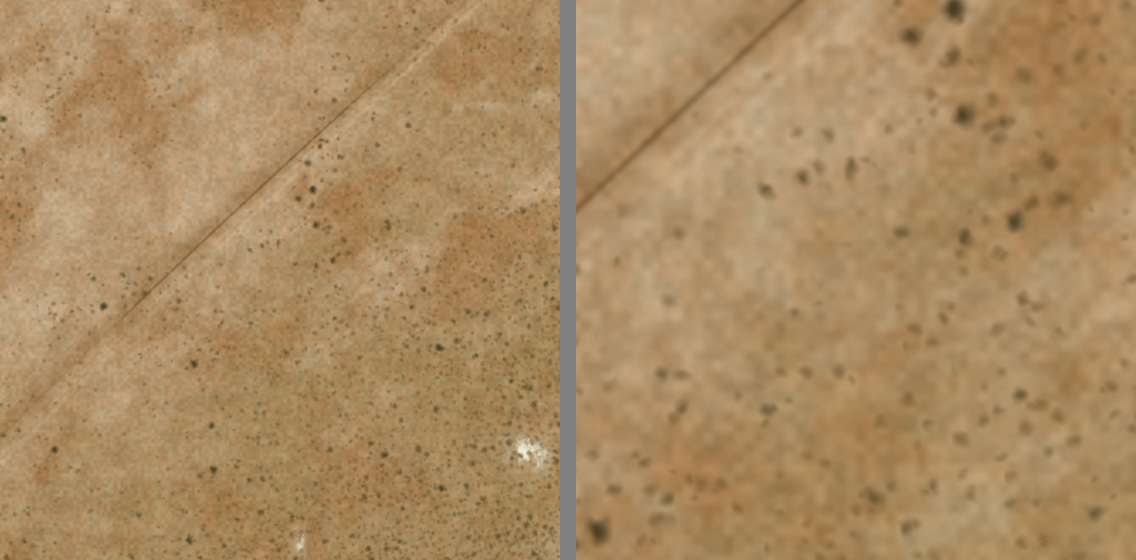
Left, the full canvas; right, a detail of the centre.
A WebGL 1 fragment shader for this texture:

```glsl
precision highp float;
uniform vec2 u_resolution;

vec2 hash22(vec2 p) {
  vec3 q = fract(p.xyx * vec3(0.1031, 0.1030, 0.0973));
  q += dot(q, q.yzx + 33.33);
  return fract((q.xx + q.yz) * q.zy);
}

float noise(vec2 p) {
  vec2 i = floor(p), f = fract(p);
  f = f * f * (3.0 - 2.0 * f);
  float low = mix(hash22(i).x, hash22(i + vec2(1, 0)).x, f.x);
  float high = mix(hash22(i + vec2(0, 1)).x, hash22(i + vec2(1, 1)).x, f.x);
  return mix(low, high, f.y);
}

float fbm(vec2 p) {
  float sum = 0.0, amp = 0.5;
  for (int i = 0; i < 5; i++) {
    sum += amp * noise(p);
    p = mat2(1.6, 1.2, -1.2, 1.6) * p + 17.3;
    amp *= 0.55;
  }
  return sum / 1.05;
}

// Soft ragged bushes, jittered over a grid; density is the chance per cell
float shrubs(vec2 p, float cells, float radius, float density) {
  vec2 bent = p + 0.0035 * (vec2(noise(p * 170.0), noise(p * 170.0 + 31.0)) - 0.5);
  vec2 g = bent * cells + 40.0;
  float cover = 0.0;
  for (int y = -1; y <= 1; y++) {
    for (int x = -1; x <= 1; x++) {
      vec2 cell = floor(g) + vec2(x, y);
      vec2 traits = hash22(cell + 71.0);
      float r = radius * mix(0.65, 1.2, traits.y);
      float d = length(g - cell - hash22(cell)) / cells;
      float blob = 1.0 - smoothstep(0.0, r * 1.4, d);
      float grown = smoothstep(0.0, 0.04, density - traits.x);
      cover = max(cover, blob * grown * mix(0.55, 1.0, traits.y));
    }
  }
  return cover;
}

float glow(vec2 p, vec2 center, vec2 size) {
  vec2 d = (p - center) / size;
  return exp(-dot(d, d));
}

float band(float d, float width) {
  return exp(-d * d / (width * width));
}

void main() {
  vec2 p = gl_FragCoord.xy / u_resolution;
  vec2 warped = p + 0.07 * (vec2(fbm(p * 9.0), fbm(p * 9.0 + 50.0)) - 0.5);
  vec2 along = vec2(warped.x + warped.y, warped.y - warped.x) * 0.707;

  // Sand: pale at upper left, olive at lower right
  float slope = dot(p - 0.5, vec2(-0.55, 0.65));
  float pale = smoothstep(-0.5, 0.45, slope + 0.8 * (fbm(warped * 6.0 + 3.0) - 0.5));
  vec3 color = mix(vec3(0.638, 0.520, 0.340), vec3(0.722, 0.598, 0.452), pale);

  // Rusty patches and wind-drawn pale streaks
  float rust = smoothstep(0.46, 0.70, fbm(warped * 8.0 + 21.0));
  rust = max(rust, 0.8 * glow(warped, vec2(0.88, 0.90), vec2(0.16, 0.09)));
  color = mix(color, vec3(0.640, 0.475, 0.295), 0.72 * rust);
  float streak = smoothstep(0.50, 0.78, fbm(along * vec2(6.0, 14.0) + 9.0));
  color = mix(color, vec3(0.770, 0.675, 0.540), 0.62 * streak * smoothstep(0.1, 0.5, p.y));

  // Dark track with a shaded bank, and a pale twin beside it
  float track = (p.y - 0.22 - 0.985 * p.x + 0.06 * p.x * p.x) * 0.72;
  float twin = track + 0.036 - 0.02 * p.x;
  float wear = smoothstep(0.2, 0.26, p.x) * (1.0 - smoothstep(0.6, 0.75, p.x));
  color = mix(color, vec3(0.600, 0.445, 0.270), 0.5 * band(track - 0.008, 0.018));
  color = mix(color, vec3(0.430, 0.325, 0.190), mix(0.15, 0.6, wear) * band(track, 0.0024));
  float rut = band(twin, 0.004) + 0.7 * band(twin - 0.011, 0.003) + 0.4 * band(twin, 0.018);
  color = mix(color, vec3(0.770, 0.670, 0.530), 0.5 * rut * mix(0.4, 1.0, noise(along * vec2(14.0, 40.0))));

  // Chalky outcrops and fainter pale scuffs
  float ragged = fbm(p * vec2(75.0, 48.0));
  float chalk = glow(warped, vec2(0.930, 0.203), vec2(0.026, 0.032))
              + 0.6 * glow(warped, vec2(0.968, 0.175), vec2(0.045, 0.040))
              + 0.9 * glow(warped, vec2(0.537, 0.030), vec2(0.020, 0.036));
  float scuff = glow(warped, vec2(0.88, 0.80), vec2(0.06, 0.013))
              + glow(warped, vec2(0.97, 0.825), vec2(0.04, 0.014))
              + 0.6 * glow(warped, vec2(0.45, 0.51), vec2(0.016, 0.020))
              + 0.6 * glow(warped, vec2(0.18, 0.455), vec2(0.035, 0.025))
              + 0.7 * glow(warped, vec2(0.98, 0.01), vec2(0.05, 0.025));
  color = mix(color, vec3(0.790, 0.700, 0.580), 0.6 * min(scuff, 1.0));
  color = mix(color, vec3(0.770, 0.720, 0.580), min(chalk, 1.0) * smoothstep(0.1, 0.8, ragged));
  color = mix(color, vec3(0.910, 0.900, 0.820), smoothstep(0.25, 0.7, chalk * ragged));

  // Mottling and fine grain, with a slight drift of hue
  float mottle = fbm(p * 32.0 + 5.0) - 0.5;
  color += 0.11 * mottle * vec3(0.8, 1.0, 1.1);
  color += 0.075 * (noise(p * 165.0) - 0.5) + 0.06 * (fbm(p * 85.0) - 0.5);
  color += 0.03 * (noise(p * 75.0 + 13.0) - 0.5) * vec3(1.0, -0.3, -0.9);

  // Bushes: large in clumps, small ones thick toward the lower right
  float corner = smoothstep(-0.05, 0.55, -slope);
  float clump = smoothstep(0.45, 0.72, fbm(p * 7.0 + 61.0));
  float grove = glow(p, vec2(0.43, 0.20), vec2(0.10, 0.08));
  float large = shrubs(p, 26.0, 0.0066, 0.03 + 0.10 * clump + 0.28 * grove + 0.06 * corner);
  float medium = shrubs(p + 0.37, 48.0, 0.0054, 0.025 + 0.13 * clump + 0.24 * corner);
  float small = shrubs(p + 0.71, 95.0, 0.0042, 0.04 + 0.16 * max(rust, clump) + 0.50 * corner);
  color = mix(color, vec3(0.430, 0.335, 0.190), 0.60 * small);
  color = mix(color, vec3(0.350, 0.285, 0.155), 0.80 * medium);
  color = mix(color, vec3(0.250, 0.215, 0.110), 0.95 * large);

  gl_FragColor = vec4(color, 1.0);
}
```
